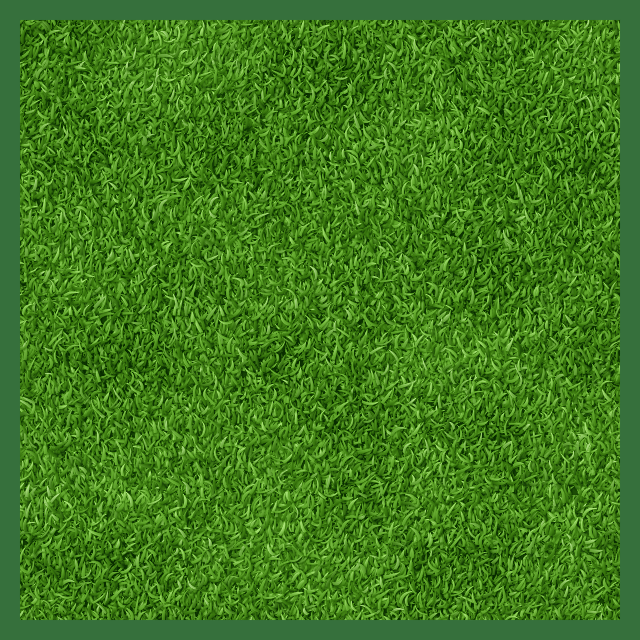
A three.js fragment shader for this texture:

```glsl
// Dense lawn seen from above inside a plain green frame.
// Jittered grids of short curved blades are painted back to front; each blade
// shades what lies under it, and the resulting tone is mapped to a green ramp.
varying vec2 vUv;

const int LAYERS = 11;
const float CELL = 0.0165;

vec4 hash4(vec2 p) {
  vec4 q = fract(p.xyxy * vec4(0.1031, 0.1030, 0.0973, 0.1099));
  q += dot(q, q.wzxy + 33.33);
  return fract((q.xxyz + q.yzzw) * q.zywx);
}

float valueNoise(vec2 p) {
  vec2 i = floor(p), f = fract(p);
  f = f * f * (3.0 - 2.0 * f);
  float low = mix(hash4(i).x, hash4(i + vec2(1.0, 0.0)).x, f.x);
  float high = mix(hash4(i + vec2(0.0, 1.0)).x, hash4(i + 1.0).x, f.x);
  return mix(low, high, f.y);
}

// Distance to a blade standing on the y axis, tapering towards its tip.
float bladeDistance(vec2 q, float halfLength, float halfWidth) {
  float along = clamp(q.y / halfLength * 0.5 + 0.5, 0.0, 1.0);
  float taper = 1.0 - 0.85 * along * along * along;
  return max(abs(q.x) - halfWidth * taper, abs(q.y) - halfLength);
}

// Paints one blade over the surface: x is the tone, y the paleness.
vec2 paintBlade(vec2 surface, vec2 p, vec4 shape, vec4 look, float lean) {
  float angle = lean + (shape.z + shape.w - 1.0) * 1.6;
  float halfLength = mix(0.0065, 0.0135, look.x);
  float halfWidth = mix(0.0013, 0.0027, look.y);
  float c = cos(angle), s = sin(angle);
  vec2 q = vec2(c * p.x - s * p.y, s * p.x + c * p.y);
  float bend = (fract(look.x * 17.0) - 0.5) * 0.9;
  q.x -= bend * q.y * q.y / halfLength;

  // Soft shadow to one side of the blade
  float shadowDistance = bladeDistance(q - vec2(0.0014, -0.001), halfLength, halfWidth);
  surface.x *= 1.0 - 0.42 * (1.0 - smoothstep(-0.001, 0.003, shadowDistance));

  // Blade body, lighter towards the tip and on its lit side
  float body = 1.0 - smoothstep(-0.0009, 0.0009, bladeDistance(q, halfLength, halfWidth));
  float tone = 0.3 + 0.5 * look.z + 0.15 * q.y / halfLength
             - 0.09 * clamp(q.x / halfWidth, -1.0, 1.0);
  return mix(surface, vec2(tone, look.w), body);
}

vec2 lawn(vec2 uv) {
  vec2 surface = vec2(0.12, 0.2);
  float lean = 0.15 + 0.6 * (valueNoise(uv * 7.0) - 0.5);
  for (int layer = 0; layer < LAYERS; layer++) {
    float depth = float(layer);
    vec2 grid = uv / CELL + depth * vec2(0.37, 0.61);
    vec2 home = floor(grid);
    for (int y = -1; y <= 1; y++) {
      for (int x = -1; x <= 1; x++) {
        vec2 cell = home + vec2(float(x), float(y));
        vec4 shape = hash4(cell + depth * 71.0 + 5.0);
        vec4 look = hash4(cell + depth * 43.0 + 307.0);
        vec2 p = (grid - cell - shape.xy) * CELL;
        surface = paintBlade(surface, p, shape, look, lean);
      }
    }
  }
  // Faint broad patches of lighter and darker growth
  surface.x += 0.12 * (valueNoise(uv * 9.0 + 20.0) - 0.5);
  return surface;
}

vec3 grassColor(vec2 surface) {
  float tone = surface.x;
  vec3 color = mix(vec3(0.03, 0.17, 0.0), vec3(0.22, 0.46, 0.05), smoothstep(0.0, 0.33, tone));
  color = mix(color, vec3(0.39, 0.66, 0.18), smoothstep(0.28, 0.62, tone));
  color = mix(color, vec3(0.68, 0.90, 0.48), smoothstep(0.58, 0.98, tone));
  return color + vec3(0.05, -0.01, 0.10) * smoothstep(0.55, 1.0, surface.y) * tone;
}

void main() {
  vec3 frameColor = vec3(0.21, 0.44, 0.235);
  vec2 fromCenter = abs(vUv - 0.5);
  float edge = max(fromCenter.x, fromCenter.y) - 0.46875;
  vec3 color = grassColor(lawn(vUv));
  color = mix(color, frameColor, smoothstep(-0.001, 0.001, edge));
  gl_FragColor = vec4(color, 1.0);
}
```
